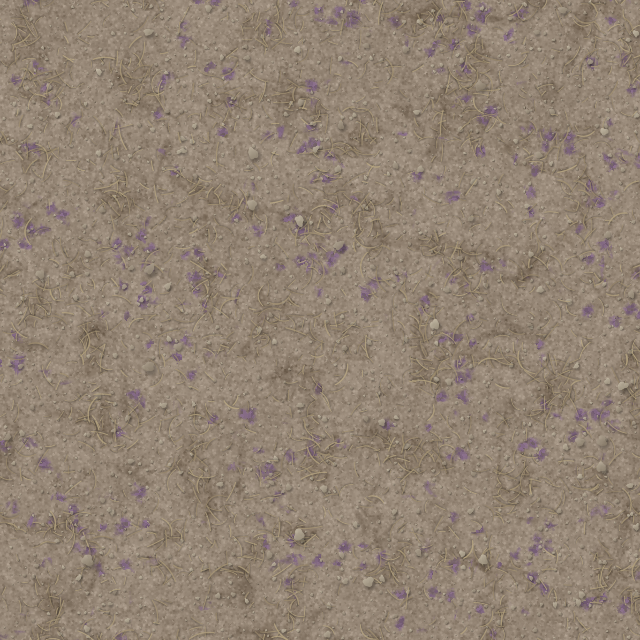
Reproduce this texture procedurally as a WebGL 2 fragment shader.

```glsl
#version 300 es
precision highp float;
// Dry dusty earth with grit, pebbles, tangled straw and scattered violet petals.

uniform vec2 u_resolution;
out vec4 fragColor;

vec2 hash2(vec2 p) {
    vec3 q = fract(p.xyx * vec3(0.1031, 0.1030, 0.0973));
    q += dot(q, q.yzx + 33.33);
    return fract((q.xx + q.yz) * q.zy);
}

mat2 turn(float a) {
    return mat2(cos(a), -sin(a), sin(a), cos(a));
}

// Layered, warped sines: roughly -1 to 1
float waves(vec2 p) {
    float sum = 0.0, amp = 0.5;
    for (int i = 0; i < 5; i++) {
        p = mat2(0.8, -0.6, 0.6, 0.8) * p * 1.7 + 1.3;
        p += 0.6 * sin(p.yx * 1.3 + 0.7);
        sum += amp * sin(p.x + 1.7 * sin(p.y));
        amp *= 0.65;
    }
    return sum;
}

// Cellular noise: distance to the nearest grain and its random value
vec2 cells(vec2 p) {
    vec2 best = vec2(9.0, 0.0);
    for (int k = 0; k < 9; k++) {
        vec2 id = floor(p) + vec2(k % 3 - 1, k / 3 - 1);
        vec2 r = hash2(id);
        float d = length(p - id - r);
        if (d < best.x) best = vec2(d, hash2(id + 41.7).x);
    }
    return best;
}

// Soft-edged grains, signed by their brightness
float grit(vec2 p) {
    vec2 c = cells(p);
    return (c.y - 0.5) * (1.0 - smoothstep(0.15, 0.75, c.x));
}

float strawDensity(vec2 p) {
    return 0.1 + 0.6 * smoothstep(0.0, 0.9, waves(p * 15.0 + 4.0));
}

// Irregular stones lit from the upper left, laid over the ground
vec3 addPebbles(vec3 ground, vec2 uv, float scale, float density) {
    vec2 p = uv * scale;
    float edge = scale / u_resolution.y;
    for (int k = 0; k < 9; k++) {
        vec2 id = floor(p) + vec2(k % 3 - 1, k / 3 - 1);
        vec2 r = hash2(id + scale), s = hash2(id + scale + 57.3);
        if (s.x > density) continue;
        vec2 d = p - id - 0.25 - 0.5 * r;
        float size = mix(0.09, 0.27, s.y * s.y);
        vec2 q = turn(6.28 * r.x) * d * vec2(1.0, 1.0);
        q.y *= 1.0 + 0.6 * r.y;
        float a = atan(q.y, q.x);
        float radius = size * (1.0 + 0.13 * sin(3.0 * a + 9.0 * r.y) + 0.07 * sin(5.0 * a));
        float shade = 1.0 - smoothstep(0.5 * size, 1.5 * size, length(d + size * vec2(-0.35, 0.45)));
        float body = 1.0 - smoothstep(-0.7 * edge, 0.7 * edge, length(q) - radius);
        float light = clamp(dot(d, vec2(-0.5, 0.8)) / size, -1.0, 1.0);
        vec3 stone = mix(vec3(0.60, 0.55, 0.48), vec3(0.71, 0.67, 0.59), s.x / density);
        ground *= 1.0 - 0.24 * shade;
        ground = mix(ground, stone + 0.07 * light + 0.04 * grit(uv * 190.0), 0.9 * body);
    }
    return ground;
}

// Thin bent stalks with a faint shadow beneath
vec3 addStraw(vec3 ground, vec2 uv, float scale, float seed) {
    vec2 p = uv * scale + seed;
    float edge = scale / u_resolution.y;
    for (int k = 0; k < 9; k++) {
        vec2 id = floor(p) + vec2(k % 3 - 1, k / 3 - 1);
        vec2 r = hash2(id + seed), s = hash2(id + seed + 23.9);
        if (s.x > strawDensity((id + 0.5 - seed) / scale)) continue;
        vec2 d = turn(6.28 * s.y) * (p - id - 0.2 - 0.6 * r);
        float reach = mix(0.25, 0.85, r.x * r.x);
        d.y += (r.y - 0.5) * 1.3 * d.x * d.x;
        float along = max(abs(d.x) - reach, 0.0);
        float width = 0.025 + 0.025 * r.y;
        float stalk = 1.0 - smoothstep(width - 0.6 * edge, width + 0.6 * edge, length(vec2(along, d.y)));
        float shade = 1.0 - smoothstep(0.0, 0.17, length(vec2(along, d.y + 0.06)));
        vec3 tone = mix(vec3(0.59, 0.52, 0.41), vec3(0.75, 0.68, 0.53), fract(7.0 * r.x + s.y));
        ground *= 1.0 - 0.13 * shade;
        ground = mix(ground, tone, 0.75 * stalk);
    }
    return ground;
}

void main() {
    vec2 uv = gl_FragCoord.xy / u_resolution.y;

    // Soil: broad tints, small lumps and fine grains
    float litter = strawDensity(uv);
    vec3 color = vec3(0.592, 0.532, 0.468);
    color += 0.016 * waves(uv * 9.0) + 0.018 * waves(uv * 60.0 + 2.0);
    color += 0.09 * grit(uv * 120.0) + 0.13 * grit(uv * 230.0);
    color -= vec3(0.05, 0.052, 0.055) * smoothstep(0.2, 0.7, litter);
    color -= 0.08 * smoothstep(0.5, 1.1, waves(uv * 13.0 + 31.0));

    // Petals: ragged tufts gathered in loose drifts
    vec2 ragged = uv + 0.005 * vec2(waves(uv * 70.0), waves(uv * 70.0 + 17.0));
    vec2 tuft = cells(ragged * 46.0);
    float drift = clamp(0.12 + 0.36 * waves(uv * 12.0 + 9.0), 0.02, 0.65);
    float petals = smoothstep(tuft.y, tuft.y + 0.12, drift) * (1.0 - smoothstep(0.2, 0.6, tuft.x));
    vec2 flake = cells(uv * 210.0 + 5.0);
    vec3 violet = mix(vec3(0.36, 0.28, 0.36), vec3(0.55, 0.44, 0.56), flake.y);
    color = mix(color, violet, petals * (0.6 + 0.35 * step(0.35, flake.y)));

    // Stones and stalks, from small to large
    color = addPebbles(color, uv, 85.0, 0.3);
    color = addPebbles(color, uv, 48.0, 0.2);
    for (int i = 0; i < 4; i++) {
        color = addStraw(color, uv, 58.0 - 6.0 * float(i), 13.7 * float(i) + 3.1);
    }
    color = addPebbles(color, uv, 27.0, 0.13);

    fragColor = vec4(color, 1.0);
}
```
